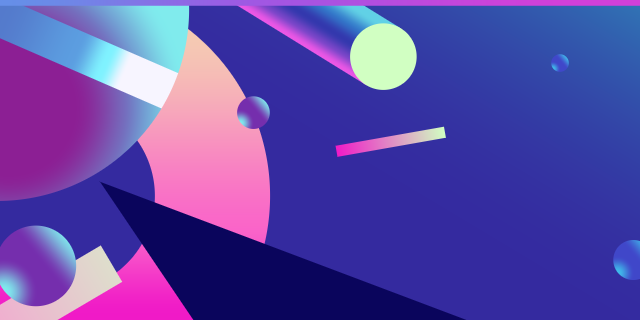
A Shadertoy shader for this background:

```glsl
// Abstract geometric backdrop: a pink ring, glossy spheres, a cylinder, bars and a dark wedge on indigo.

const vec3 INDIGO = vec3(0.205, 0.165, 0.625);
const vec3 STEEL_BLUE = vec3(0.19, 0.46, 0.71);
const vec3 NAVY = vec3(0.04, 0.02, 0.36);
const vec3 MAGENTA = vec3(0.94, 0.10, 0.78);
const vec3 PINK = vec3(0.98, 0.38, 0.79);
const vec3 PEACH = vec3(0.96, 0.80, 0.70);
const vec3 PLUM = vec3(0.55, 0.12, 0.58);
const vec3 VIOLET = vec3(0.46, 0.18, 0.68);
const vec3 BLUE = vec3(0.25, 0.28, 0.79);
const vec3 AQUA = vec3(0.50, 0.92, 0.93);
const vec3 SKY = vec3(0.25, 0.73, 0.92);
const vec3 LIME = vec3(0.82, 1.00, 0.76);
const vec3 CREAM = vec3(0.87, 0.87, 0.80);

// Coverage of a signed distance, smoothed over one pixel
float cover(float d) {
    return clamp(0.5 - d * iResolution.y, 0.0, 1.0);
}

// Coordinates along and across an axis tilted by an angle in degrees
vec2 alongAxis(vec2 p, float degrees) {
    float a = radians(degrees);
    return vec2(cos(a) * p.x + sin(a) * p.y, cos(a) * p.y - sin(a) * p.x);
}

float box(vec2 p, vec2 halfSize) {
    vec2 d = abs(p) - halfSize;
    return length(max(d, 0.0)) + min(max(d.x, d.y), 0.0);
}

// Ball with a wide glow at the upper right and a small one at the lower left
vec3 drawBall(vec3 col, vec2 p, vec2 center, float radius, vec3 core, vec3 rim) {
    vec2 q = (p - center) / radius;
    float glow = smoothstep(0.15, 1.15, dot(q, vec2(0.77, 0.64)));
    glow += 1.0 - smoothstep(0.05, 0.85, length(q - vec2(-0.8, -0.65)));
    vec3 shade = mix(core, rim, min(glow, 1.0));
    return mix(col, shade, cover(length(p - center) - radius));
}

// Bar with a colour gradient along its length
vec3 drawBar(vec3 col, vec2 p, vec2 center, vec2 halfSize, float degrees, vec3 from, vec3 to) {
    vec2 q = alongAxis(p - center, degrees);
    float t = clamp(0.5 + 0.5 * q.x / halfSize.x, 0.0, 1.0);
    return mix(col, mix(from, to, t), cover(box(q, halfSize)));
}

vec3 drawRing(vec3 col, vec2 p, vec2 center, float radius, float halfWidth) {
    vec3 shade = mix(MAGENTA, PINK, smoothstep(0.0, 0.3, p.y));
    shade = mix(shade, PEACH, smoothstep(0.2, 0.95, p.y));
    return mix(col, shade, cover(abs(length(p - center) - radius) - halfWidth));
}

// Large sphere crossed by a shiny band
vec3 drawBandedSphere(vec3 col, vec2 p, vec2 center, float radius) {
    float r = length(p - vec2(0.026, 0.661));
    vec3 shade = mix(PLUM, vec3(0.43, 0.52, 0.79), smoothstep(0.20, 0.44, r));
    shade = mix(shade, AQUA, smoothstep(0.36, 0.56, r));

    vec2 q = alongAxis(p - vec2(0.0, 0.947), -23.5);
    vec3 band = mix(vec3(0.33, 0.48, 0.80), vec3(0.36, 0.62, 0.88), smoothstep(0.0, 0.28, q.x));
    band = mix(band, vec3(0.50, 0.95, 1.0), smoothstep(0.26, 0.36, q.x));
    band = mix(band, vec3(0.97, 0.96, 1.0), smoothstep(0.36, 0.43, q.x));
    shade = mix(shade, band, cover(abs(q.y) - 0.061));
    return mix(col, shade, cover(length(p - center) - radius));
}

// Cylinder rising to the upper left behind its round cap
vec3 drawCylinder(vec3 col, vec2 p, vec2 cap, float radius) {
    vec2 q = alongAxis(p - cap, -31.7);
    float t = 0.5 + 0.5 * q.y / radius;
    vec3 body = mix(vec3(0.92, 0.34, 0.90), vec3(0.52, 0.28, 0.80), smoothstep(0.02, 0.22, t));
    body = mix(body, vec3(0.20, 0.22, 0.68), smoothstep(0.15, 0.42, t));
    body = mix(body, vec3(0.20, 0.47, 0.79), smoothstep(0.42, 0.68, t));
    body = mix(body, vec3(0.38, 0.82, 0.90), smoothstep(0.62, 0.90, t));
    col = mix(col, body, cover(max(abs(q.y) - radius, q.x)));
    return mix(col, LIME, cover(length(q) - radius));
}

// Wedge bounded by two lines through its tip
vec3 drawWedge(vec3 col, vec2 p, vec2 tip) {
    vec2 q = p - tip;
    float d = max(dot(q, vec2(0.353, 0.936)), dot(q, vec2(-0.829, -0.560)));
    return mix(col, NAVY, cover(d));
}

void mainImage(out vec4 fragColor, in vec2 fragCoord) {
    vec2 p = fragCoord / iResolution.y;

    // Backdrop, lighter towards the upper right
    float light = clamp((0.6 * p.x + p.y - 1.1) / 1.1, 0.0, 1.0);
    vec3 col = mix(INDIGO, STEEL_BLUE, light * light);

    // Left group
    col = drawRing(col, p, vec2(0.185, 0.388), 0.479, 0.180);
    col = drawBandedSphere(col, p, vec2(-0.008, 0.971), 0.599);
    col = drawWedge(col, p, vec2(0.3125, 0.432));
    col = drawBar(col, p, vec2(0.102, 0.031), vec2(0.286, 0.066), 30.5, vec3(0.97, 0.60, 0.82), CREAM);
    col = drawBall(col, p, vec2(0.112, 0.169), 0.126, VIOLET, AQUA);
    col = drawBall(col, p, vec2(0.792, 0.648), 0.051, VIOLET, AQUA);

    // Right group
    col = drawCylinder(col, p, vec2(1.198, 0.823), 0.104);
    col = drawBar(col, p, vec2(1.221, 0.557), vec2(0.172, 0.0175), 10.0, MAGENTA, LIME);
    col = drawBall(col, p, vec2(1.750, 0.803), 0.0275, BLUE, SKY);
    col = drawBall(col, p, vec2(1.979, 0.1875), 0.0625, BLUE, SKY);

    // Strip along the top edge
    vec3 strip = mix(vec3(0.40, 0.56, 0.91), vec3(0.63, 0.34, 0.89), smoothstep(0.0, 0.9, p.x));
    strip = mix(strip, vec3(0.82, 0.25, 0.85), smoothstep(0.7, 1.8, p.x));
    col = mix(col, strip, cover(0.982 - p.y));

    fragColor = vec4(col, 1.0);
}
```
